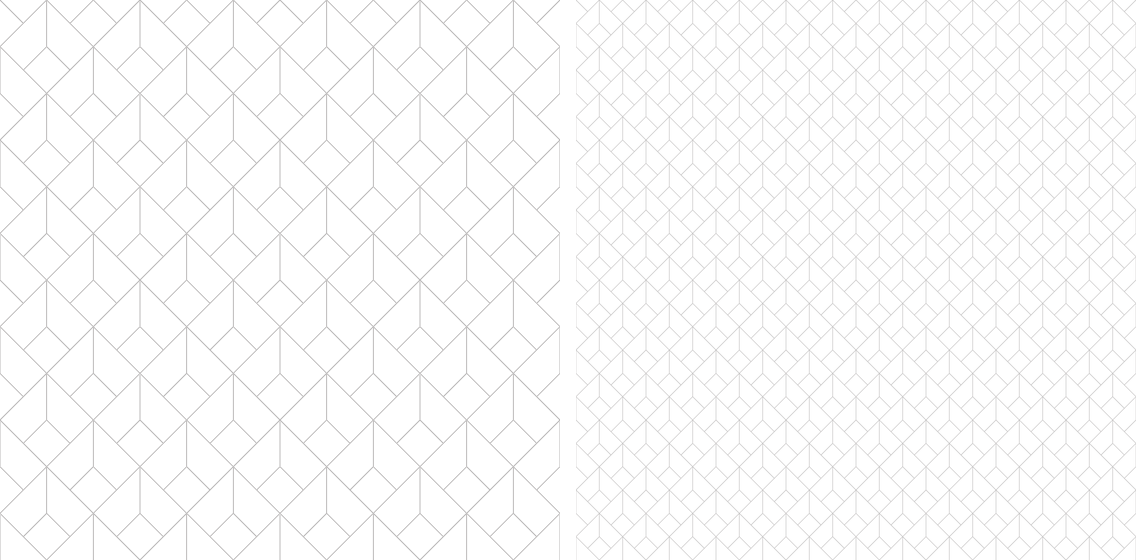
Left, the tile; right, the same tile 2 across and 2 down.
Give the GLSL for this pattern, as a Shadertoy shader.

```glsl
float segmentDistance(vec2 p, vec2 a, vec2 b) {
    vec2 ab = b - a;
    return length(p - a - ab * clamp(dot(p - a, ab) / dot(ab, ab), 0.0, 1.0));
}

// Folds the plane into one diamond, centred on the origin with half-diagonal 0.5
vec2 foldToDiamond(vec2 p) {
    vec2 q = fract(p) - 0.5;
    if (abs(q.x) + abs(q.y) > 0.5) q -= 0.5 * sign(q);
    return q;
}

float lineDistance(vec2 q) {
    vec2 m = vec2(abs(q.x), q.y);
    float outline = abs(0.5 - m.x - abs(m.y)) * 0.70711;
    float stem = segmentDistance(m, vec2(0.0), vec2(0.0, 0.5));
    float arms = segmentDistance(m, vec2(0.0), vec2(0.25, -0.25));
    return min(outline, min(stem, arms));
}

// Share of a pixel-wide window covered by a line, exact for thin lines too
float lineCoverage(float d, float halfWidth, float pixel) {
    float covered = min(halfWidth, d + 0.5 * pixel) - max(-halfWidth, d - 0.5 * pixel);
    return clamp(covered / pixel, 0.0, 1.0);
}

void mainImage(out vec4 fragColor, in vec2 fragCoord) {
    // Six whole cells each way, two diamonds per cell
    vec2 p = fragCoord / iResolution.xy * 6.0;
    float pixel = 6.0 / iResolution.y;

    float ink = lineCoverage(lineDistance(foldToDiamond(p)), 0.0047, pixel);
    fragColor = vec4(mix(vec3(1.0), vec3(0.70, 0.69, 0.69), ink), 1.0);
}
```
